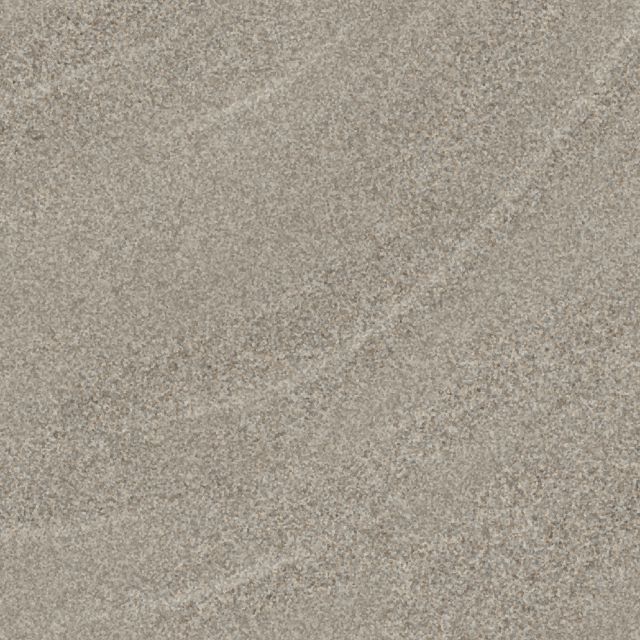
Give the GLSL for this texture, as a WebGL 1 fragment shader.

```glsl
precision highp float;

uniform vec2 u_resolution;

const vec3 STONE = vec3(0.642, 0.610, 0.561);
const vec3 TONE_TINT = vec3(0.96, 1.01, 1.02);
const vec3 WARM_SHIFT = vec3(0.6, -0.05, -0.65);
const float VEIN_BANDS = 7.0;

// Sine-free hash: three values in 0..1 per lattice point
vec3 hash3(vec2 p) {
  vec3 q = fract(vec3(p.xyx) * vec3(0.1031, 0.1030, 0.0973));
  q += dot(q, q.yxz + 33.33);
  return fract((q.xxy + q.yzz) * q.zyx);
}

float valueNoise(vec2 p) {
  vec2 cell = floor(p);
  vec2 f = fract(p);
  f = f * f * (3.0 - 2.0 * f);
  float low = mix(hash3(cell).x, hash3(cell + vec2(1.0, 0.0)).x, f.x);
  float high = mix(hash3(cell + vec2(0.0, 1.0)).x, hash3(cell + 1.0).x, f.x);
  return mix(low, high, f.y);
}

float fbm(vec2 p) {
  float sum = 0.0;
  float weight = 0.533;
  for (int i = 0; i < 4; i++) {
    sum += weight * valueNoise(p);
    p = p * 2.03 + 17.3;
    weight *= 0.5;
  }
  return sum;
}

// Soft-edged irregular grains: x = tone, y = warmth, z = pit chance
vec3 grains(vec2 p) {
  vec2 cell = floor(p);
  vec3 sum = vec3(0.0);
  float total = 0.0;
  for (int y = -1; y <= 1; y++) {
    for (int x = -1; x <= 1; x++) {
      vec2 id = cell + vec2(float(x), float(y));
      vec2 offset = id + hash3(id + 71.0).xy - p;
      float weight = exp(-8.0 * dot(offset, offset));
      sum += weight * hash3(id);
      total += weight;
    }
  }
  return sum / total;
}

// Bedding coordinates: x along the layers, y across their upward curve
vec2 bedding(vec2 p) {
  float across = p.y - p.x * (0.05 + 0.27 * p.x + 0.36 * p.y);
  float wobble = fbm(p * 4.0 + 3.0) - 0.5;
  return vec2(p.x, across + 0.02 * wobble);
}

// Long thin pale veins, one per band, each fading in and out along its length
float paleVeins(vec2 bed) {
  float level = bed.y * VEIN_BANDS + 0.9 * valueNoise(bed * vec2(2.0, 3.0) + 41.0);
  float band = floor(level);
  float gap = abs(fract(level) - 0.5) / VEIN_BANDS;
  float presence = smoothstep(0.45, 0.85, valueNoise(vec2(bed.x * 2.6, band * 7.0) + 9.0));
  float core = 1.0 - smoothstep(0.002, 0.004 + 0.009 * presence, gap);
  float halo = 1.0 - smoothstep(0.0, 0.03, gap);
  return presence * (0.75 * core + 0.25 * halo);
}

void main() {
  vec2 p = gl_FragCoord.xy / u_resolution.y;
  vec2 bed = bedding(p);

  // Layering
  float broad = fbm(bed * vec2(1.6, 6.0) + 5.0) - 0.5;
  float streak = fbm(bed * vec2(3.0, 32.0) + 23.0) - 0.5;
  float vein = paleVeins(bed);
  float coarse = smoothstep(0.34, 0.7, fbm(bed * vec2(2.6, 11.0) + 61.0));
  coarse *= 1.0 - 0.7 * vein;

  // Sand grains, with larger ones showing in the coarse layers
  vec3 grain = grains(p * 285.0);
  vec3 pebble = grains(p * 200.0 + 37.0);
  float fine = valueNoise(p * 390.0 + 13.0) - 0.5;
  float pit = coarse * (1.0 - smoothstep(0.08, 0.28, pebble.z));

  float tone = 0.025 * broad + 0.045 * streak + 0.055 * vein;
  tone += mix(0.16, 0.21, coarse) * (grain.x - 0.5);
  tone += 0.09 * coarse * (pebble.x - 0.5);
  tone += 0.12 * fine - 0.085 * pit;

  float warmth = mix(0.025, 0.07, coarse) * (grain.y - 0.5);
  warmth += 0.03 * coarse * (pebble.y - 0.5);
  vec3 color = STONE + TONE_TINT * tone + WARM_SHIFT * warmth;
  gl_FragColor = vec4(color, 1.0);
}
```
